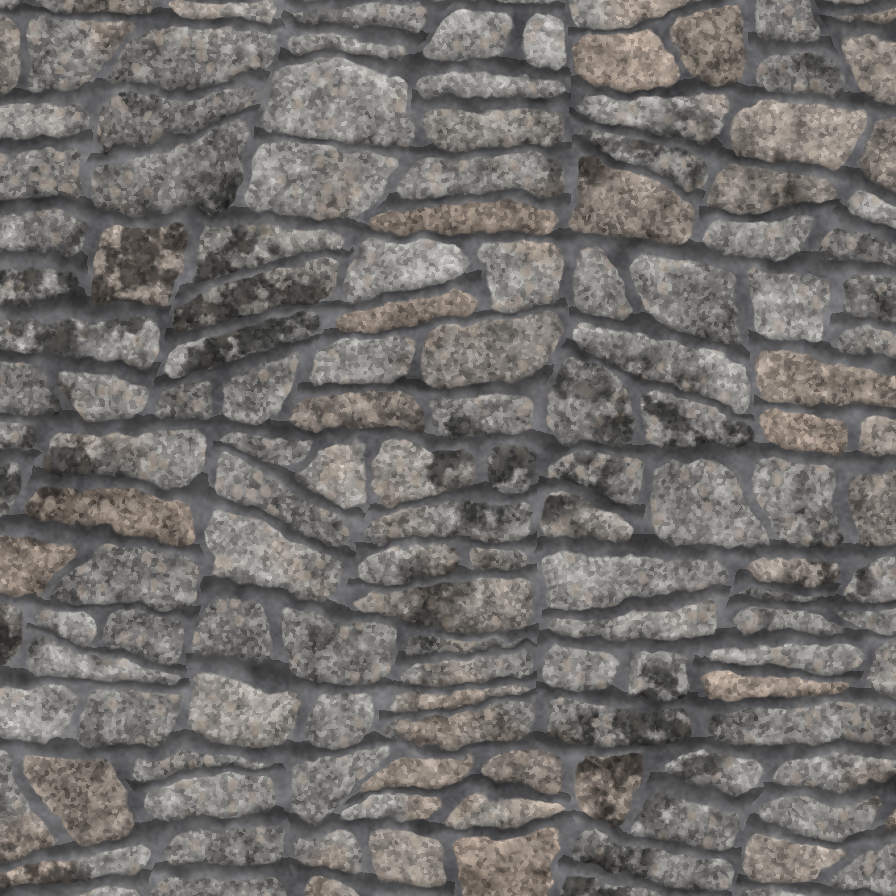
A Shadertoy shader for this texture:

```glsl
// Rubble wall of grey granite: the plane is split again and again by tilted
// cuts into stones, whose distances to the cuts give mortar joints and shading.
// Cellular noise makes the mineral grains, layered noise the weathering.

const vec3 GRANITE_TINT = vec3(1.01, 1.0, 0.98);
const vec3 RUSTY_TINT = vec3(1.08, 0.98, 0.90);
const vec3 FELDSPAR = vec3(0.66, 0.61, 0.56);
const vec3 MORTAR = vec3(0.345, 0.345, 0.352);

struct Stone {
    float id;
    vec2 gap;     // distance to the nearest upright and level cut
    float below;  // distance to the cut underneath
    float above;  // distance to the cut overhead
};

float hash(vec2 p) {
    vec3 q = fract(p.xyx * 0.1031);
    q += dot(q, q.yzx + 33.33);
    return fract((q.x + q.y) * q.z);
}

float valueNoise(vec2 p) {
    vec2 i = floor(p), f = fract(p);
    f = f * f * (3.0 - 2.0 * f);
    return mix(mix(hash(i), hash(i + vec2(1, 0)), f.x),
               mix(hash(i + vec2(0, 1)), hash(i + vec2(1, 1)), f.x), f.y);
}

float layered(vec2 p) {
    float sum = 0.0, weight = 0.533;
    for (int k = 0; k < 4; k++) {
        sum += weight * valueNoise(p);
        p = mat2(1.6, 1.2, -1.2, 1.6) * p + 17.3;
        weight *= 0.5;
    }
    return sum;
}

// Distance to the nearest cell centre, and a random value for that cell
vec2 cellular(vec2 p) {
    vec2 base = floor(p), best = vec2(9.0, 0.0);
    for (int y = -1; y <= 1; y++)
    for (int x = -1; x <= 1; x++) {
        vec2 c = base + vec2(x, y);
        vec2 centre = c + vec2(hash(c), hash(c + 57.0));
        float d = distance(p, centre);
        if (d < best.x) best = vec2(d, hash(c + 131.0));
    }
    return best;
}

// Split a box until the piece around q is as small as a stone
Stone findStone(vec2 q, vec2 lo, vec2 hi) {
    Stone s = Stone(1.0, vec2(1.0), 1.0, 1.0);
    for (int k = 0; k < 9; k++) {
        vec2 size = hi - lo;
        if (size.x * size.y < mix(0.008, 0.019, hash(vec2(s.id, 3.0)))) break;
        bool level = size.x < size.y * mix(1.7, 2.9, hash(vec2(s.id, 11.0)));
        vec2 axis = level ? vec2(0, 1) : vec2(1, 0);

        // Tilt the cut, fading to none at the borders of the box
        float len = dot(size, axis);
        vec2 t = clamp((q - lo) / size, 0.0, 1.0);
        float along = dot(t, axis), across = dot(t, axis.yx) - 0.5;
        float tilt = 0.8 * (hash(vec2(s.id, 23.0)) - 0.5) * min(len, 0.17);
        q += axis * tilt * across * 4.0 * along * (1.0 - along);

        float cut = dot(lo, axis) + len * mix(0.36, 0.64, hash(vec2(s.id, 37.0)));
        float d = dot(q, axis) - cut;
        s.gap = min(s.gap, mix(vec2(1.0), vec2(abs(d)), axis));
        if (level && d > 0.0) s.below = min(s.below, d);
        if (level && d <= 0.0) s.above = min(s.above, -d);
        if (d > 0.0) lo = mix(lo, vec2(cut), axis);
        else hi = mix(hi, vec2(cut), axis);
        s.id = 2.0 * s.id + step(0.0, d);
    }
    return s;
}

vec3 graniteColor(vec2 p, float id) {
    float tone = 0.515 + 0.11 * (hash(vec2(id, 41.0)) - 0.5);
    tone += 0.30 * (layered(p * 11.0 + id) - 0.5);
    tone += 0.38 * (layered(p * 75.0) - 0.5);
    tone += 0.20 * (cellular(p * 215.0).y - 0.5);
    float rusty = smoothstep(0.72, 1.0, hash(vec2(id, 53.0)));
    rusty = max(rusty, 0.8 * smoothstep(0.54, 0.75, layered(p * 8.0 + 71.0)));
    vec3 color = tone * mix(GRANITE_TINT, RUSTY_TINT, rusty);

    // Pale crystals, then sooty lichen in ragged blotches
    vec2 crystal = cellular(p * vec2(72.0, 60.0));
    float pale = step(0.84, crystal.y) * smoothstep(0.55, 0.3, crystal.x);
    color = mix(color, FELDSPAR, 0.55 * pale);
    float lichen = smoothstep(0.58, 0.72, layered(p * 6.0 + 29.0));
    lichen *= smoothstep(0.36, 0.58, layered(p * 55.0 + 5.0));
    return color * (1.0 - 0.5 * lichen);
}

vec3 mortarColor(vec2 p, float shadow) {
    float grit = 0.24 * (layered(p * 45.0) - 0.5) + 0.18 * (layered(p * 9.0) - 0.5);
    grit += 0.05 * (valueNoise(p * 240.0) - 0.5);
    return (MORTAR + grit) * mix(1.1, 0.72, shadow);
}

void mainImage(out vec4 fragColor, in vec2 fragCoord) {
    vec2 p = fragCoord / iResolution.y;

    // Ragged outlines
    vec2 rough = vec2(layered(p * 14.0), layered(p * 14.0 + 43.0)) - 0.5;
    vec2 chips = vec2(layered(p * 60.0), layered(p * 60.0 + 19.0)) - 0.5;
    Stone s = findStone(p + 0.034 * rough + 0.009 * chips, vec2(-0.08, -0.05), vec2(1.09, 1.04));

    // Rounded stone within a joint of uneven width
    float corner = 0.024;
    float joint = 0.001 + 0.010 * layered(p * 7.0 + 3.0);
    float edge = corner - length(max(corner - s.gap, 0.0)) - joint;
    float stoneMask = smoothstep(-0.0012, 0.0022, edge);

    // Light from above: dark undersides, bright upper rims
    float underside = 1.0 - smoothstep(0.0, 0.011, s.below - joint);
    float upperRim = 1.0 - smoothstep(0.0, 0.012, s.above - joint);
    float height = s.below < s.above ? s.below : -s.above;
    float shadow = smoothstep(-joint, joint, height) * step(abs(height), 2.0 * joint);

    vec3 stone = graniteColor(p, s.id) * (1.0 - 0.25 * underside + 0.07 * upperRim);
    fragColor = vec4(mix(mortarColor(p, shadow), stone, stoneMask), 1.0);
}
```
